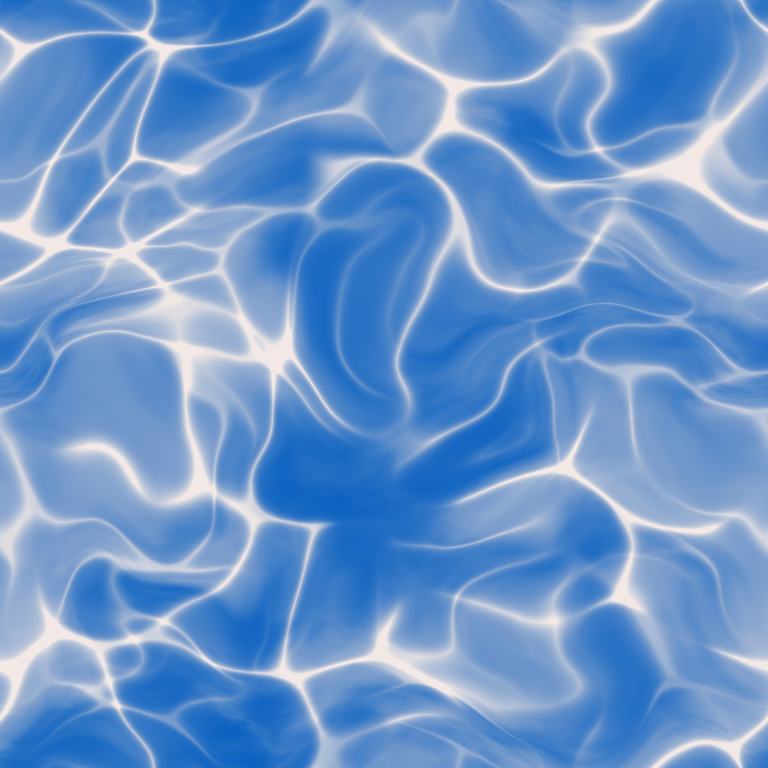
Write a Shadertoy shader that draws this texture.

```glsl
#define CELLS vec2(5.0, 6.0)
#define VEIL_CELLS vec2(6.0, 9.0)
#define HAZE_SCALE vec2(4.0, 6.0)
#define WISP_SCALE vec2(4.0, 8.0)
#define BEND 0.17
#define RIPPLE 0.05
#define HAZE 0.45
#define GLOW 0.46
#define LINE 0.62
#define VEIL 0.36
#define WISP 0.16

const vec3 DEEP = vec3(0.03, 0.375, 0.755);
const vec3 MILKY = vec3(0.49, 0.62, 0.80);
const vec3 LIGHT = vec3(0.95, 0.915, 0.90);

// Integer hash: two values in 0..1 per cell
vec2 hash2(vec2 cell, float seed) {
    uvec2 v = uvec2(cell) + uvec2(uint(seed) * 97u, uint(seed) * 31u);
    for (int i = 0; i < 2; i++) {
        v = v * 1664525u + 1013904223u;
        v.x += v.y * 1664525u;
        v.y += v.x * 1664525u;
        v ^= v >> 16u;
    }
    return vec2(v & 65535u) / 65535.0;
}

// Two-channel value noise that wraps after one canvas
vec2 noise2(vec2 uv, vec2 period, float seed) {
    vec2 p = uv * period, i = floor(p), f = p - i;
    vec2 u = f * f * f * (f * (f * 6.0 - 15.0) + 10.0);
    vec2 a = hash2(mod(i, period), seed);
    vec2 b = hash2(mod(i + vec2(1, 0), period), seed);
    vec2 c = hash2(mod(i + vec2(0, 1), period), seed);
    vec2 d = hash2(mod(i + vec2(1, 1), period), seed);
    return mix(mix(a, b, u.x), mix(c, d, u.x), u.y);
}

float fbm(vec2 uv, vec2 period, float seed) {
    float sum = 0.0, amp = 0.5, total = 0.0;
    for (int i = 0; i < 5; i++) {
        sum += amp * noise2(uv, period, seed + float(i)).x;
        total += amp;
        amp *= 0.5;
        period *= 2.0;
    }
    return sum / total;
}

// Net of light on cell borders: x = bright line, y = one-sided glow.
// Exponential sums widen the lines where several borders meet.
vec2 lightNet(vec2 uv, vec2 cells, float sharpness, float softness, float seed) {
    vec2 p = uv * cells, base = floor(p);
    float nearest = 9.0, sharp = 0.0, soft = 0.0, side = 0.0, tone = 0.0;
    for (int y = -2; y <= 2; y++)
    for (int x = -2; x <= 2; x++) {
        vec2 cell = base + vec2(x, y);
        vec2 id = mod(cell, cells);
        float dist = length(cell + 0.02 + 0.96 * hash2(id, seed) - p);
        float weight = exp(-16.0 * dist);
        nearest = min(nearest, dist);
        sharp += exp(-sharpness * dist);
        soft += exp(-softness * dist);
        side += weight;
        tone += weight * hash2(id, seed + 17.0).x;
    }
    tone /= side;
    sharp = sharp * exp(sharpness * nearest) - 1.0;
    soft = soft * exp(softness * nearest) - 1.0;
    return vec2(smoothstep(0.05, 1.25, sharp), soft / (1.0 + soft) * mix(0.1, 1.0, tone));
}

void mainImage(out vec4 fragColor, in vec2 fragCoord) {
    vec2 uv = fragCoord / iResolution.xy;

    // Bend the surface with wrapping noise
    vec2 bent = uv + BEND * (noise2(uv, vec2(4.0), 3.0) - 0.5);
    bent += RIPPLE * (noise2(uv, vec2(9.0, 11.0), 5.0) - 0.5);
    vec2 curled = bent + 0.11 * (noise2(bent, vec2(6.0, 8.0), 8.0) - 0.5);
    curled += 0.03 * (noise2(curled, vec2(14.0, 18.0), 9.0) - 0.5);

    // Cloudy light in the water, with thin drawn-out wisps
    float haze = smoothstep(0.27, 0.75, fbm(curled, HAZE_SCALE, 20.0));
    float ridge = 1.0 - abs(2.0 * fbm(curled, WISP_SCALE, 30.0) - 1.0);
    float wisp = pow(ridge, 7.0) * smoothstep(0.3, 0.7, noise2(uv, vec2(5.0, 6.0), 37.0).x);

    // Lines that swell, thin out and fade along their way
    vec2 vary = noise2(uv, vec2(6.0, 7.0), 40.0);
    float strength = mix(0.04, 1.0, smoothstep(0.28, 0.62, vary.x));
    vec2 net = lightNet(bent, CELLS, mix(6.5, 17.0, vary.y), 4.5, 60.0);

    // Fainter, finer veils
    float veilMask = smoothstep(0.35, 0.75, noise2(uv, vec2(5.0, 6.0), 50.0).x);
    vec2 veil = lightNet(curled, VEIL_CELLS, 10.0, 5.0, 90.0);

    float light = HAZE * haze + WISP * wisp;
    light += GLOW * net.y * mix(0.5, 1.0, strength) + LINE * strength * net.x;
    light += VEIL * veilMask * (veil.x + 0.5 * veil.y);
    light = clamp(light, 0.0, 1.0);

    vec3 color = mix(DEEP, MILKY, min(light * 2.0, 1.0));
    color = mix(color, LIGHT, max(light * 2.0 - 1.0, 0.0));
    fragColor = vec4(color, 1.0);
}
```
